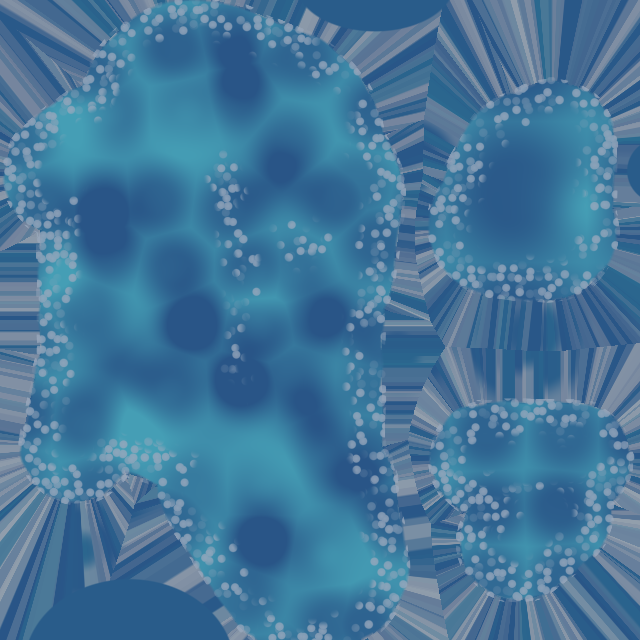
This background is drawn by a WebGL 1 fragment shader. Its source:

```glsl
precision highp float;
// Draws three teal cellular blobs rimmed with pale beads, surrounded by radiating stripes.
uniform vec2 u_resolution;

const vec3 DEEP = vec3(0.16, 0.335, 0.53);
const vec3 TEAL = vec3(0.27, 0.62, 0.71);
const vec3 BEAD = vec3(0.60, 0.66, 0.74);

float hash(vec2 p) {
  vec3 q = fract(p.xyx * vec3(0.1031, 0.1030, 0.0973));
  q += dot(q, q.yzx + 33.33);
  return fract((q.x + q.y) * q.z);
}

vec2 hash2(vec2 p) {
  return vec2(hash(p), hash(p + 57.3));
}

float noise(vec2 p) {
  vec2 i = floor(p), f = fract(p);
  f = f * f * (3.0 - 2.0 * f);
  return mix(mix(hash(i), hash(i + vec2(1, 0)), f.x),
             mix(hash(i + vec2(0, 1)), hash(i + vec2(1, 1)), f.x), f.y);
}

// Keeps the nearer of a surface hit and a capsule: x is distance, yz the closest rim point.
vec3 join(vec3 best, vec2 p, vec2 a, vec2 b, float r) {
  vec2 ab = b - a;
  vec2 c = a + ab * clamp(dot(p - a, ab) / max(dot(ab, ab), 1e-5), 0.0, 1.0);
  float len = max(length(p - c), 1e-5);
  return len - r < best.x ? vec3(len - r, c + (p - c) / len * r) : best;
}

vec3 largeBlob(vec2 p) {
  vec3 s = join(vec3(9.0), p, vec2(0.313, 0.805), vec2(0.404, 0.766), 0.195);
  s = join(s, p, vec2(0.106, 0.728), vec2(0.165, 0.775), 0.098);
  s = join(s, p, vec2(0.475, 0.695), vec2(0.462, 0.590), 0.154);
  s = join(s, p, vec2(0.462, 0.610), vec2(0.462, 0.167), 0.135);
  s = join(s, p, vec2(0.390, 0.258), vec2(0.482, 0.115), 0.143);
  s = join(s, p, vec2(0.485, 0.230), vec2(0.502, 0.115), 0.133);
  s = join(s, p, vec2(0.234, 0.674), vec2(0.234, 0.430), 0.171);
  s = join(s, p, vec2(0.120, 0.303), vec2(0.142, 0.410), 0.086);
  return join(s, p, vec2(0.247, 0.375), vec2(0.326, 0.349), 0.124);
}

vec3 upperBlob(vec2 p) {
  vec3 s = join(vec3(9.0), p, vec2(0.862, 0.775), vec2(0.860, 0.690), 0.098);
  s = join(s, p, vec2(0.807, 0.705), vec2(0.830, 0.745), 0.112);
  return join(s, p, vec2(0.781, 0.648), vec2(0.853, 0.640), 0.109);
}

vec3 lowerBlob(vec2 p) {
  vec3 s = join(vec3(9.0), p, vec2(0.764, 0.282), vec2(0.896, 0.282), 0.089);
  return join(s, p, vec2(0.810, 0.155), vec2(0.862, 0.200), 0.092);
}

// Soft dark discs on a jittered grid; bright seams remain between them.
float darkCells(vec2 p, float jitter) {
  float dark = 0.0;
  for (int y = -1; y <= 1; y++)
    for (int x = -1; x <= 1; x++) {
      vec2 id = floor(p) + vec2(x, y);
      float d = length(id + 0.5 + jitter * (hash2(id + 40.0) - 0.5) - p);
      float strength = 1.0 - 0.75 * jitter * hash(id + 91.0);
      dark = max(dark, strength * (1.0 - smoothstep(0.18, 0.76, d)));
    }
  return dark;
}

vec3 stripeColor(float i, float seed, float shade) {
  vec2 h = hash2(vec2(i + 200.0, seed));
  vec3 blue = mix(DEEP, vec3(0.17, 0.43, 0.57), h.y * h.y);
  vec3 pale = mix(vec3(0.42, 0.49, 0.60), vec3(0.58, 0.63, 0.68), h.y);
  return mix(blue, pale, smoothstep(-0.05, 0.05, h.x - shade));
}

vec3 stripes(float s, float seed, float shade) {
  float i = floor(s);
  return mix(stripeColor(i, seed, shade), stripeColor(i + 1.0, seed, shade),
             smoothstep(0.88, 1.0, s - i));
}

float glow(vec2 p, vec2 c, float r) {
  return exp(-dot(p - c, p - c) / (r * r));
}

float beads(vec2 p, float density, float seed) {
  float cover = 0.0;
  for (int y = -1; y <= 1; y++)
    for (int x = -1; x <= 1; x++) {
      vec2 id = floor(p) + vec2(x, y);
      vec2 h = hash2(id + seed);
      float d = length(id + 0.1 + 0.8 * hash2(id + seed + 19.0) - p);
      float shown = smoothstep(h.x - 0.12, h.x + 0.12, density - 0.13);
      float disc = (1.0 - smoothstep(0.29, 0.43, d)) * (1.0 - d * 0.4);
      cover = max(cover, disc * shown * (0.25 + 0.75 * smoothstep(0.1, 0.5, h.y)));
    }
  return cover;
}

void main() {
  vec2 p = gl_FragCoord.xy / u_resolution;

  // Choose the closest blob with its centre, cell layout and stripe count.
  vec3 s = largeBlob(p), b = upperBlob(p), c = lowerBlob(p);
  vec2 centre = vec2(0.33, 0.5), grid = p / 0.108;
  float jitter = 0.7, count = 24.0, seed = 3.0;
  if (b.x < s.x) {
    s = b; centre = vec2(0.807, 0.70); grid = (p - centre) / 0.22 + 0.5;
    jitter = 0.0; count = 9.0; seed = 17.0;
  }
  if (c.x < s.x) {
    s = c; centre = vec2(0.820, 0.264); grid = (p - centre) / 0.115;
    jitter = 0.1; count = 9.0; seed = 29.0;
  }

  // Stripes follow the rim position and its normal, so they fan out from every bulge.
  vec2 spoke = s.yz - centre, normal = p - s.yz;
  float turn = atan(dot(normal, vec2(0.8, 0.6)), dot(normal, vec2(0.6, -0.8)));
  float along = atan(spoke.y, spoke.x) * count + turn * 8.0;
  along += 0.9 * noise(vec2(along * 0.9 + 90.0, seed));
  float shade = 0.5 + 0.4 * (glow(p, vec2(0.64, 0.74), 0.07) + glow(p, vec2(0.82, 0.48), 0.09)
              + glow(p, vec2(0.62, 0.46), 0.06) + glow(p, vec2(0.13, 0.14), 0.07));
  vec3 color = mix(stripes(along * 0.75, seed, shade), stripes(along * 1.9, seed + 5.0, shade), 0.33);

  // Flat rounded patches at the canvas borders.
  float patches = min(length((p - vec2(0.586, 1.026)) / vec2(1.65, 1.0)) - 0.075,
                      length((p - vec2(0.202, -0.042)) / vec2(1.2, 1.0)) - 0.137);
  patches = min(patches, length(p - vec2(1.03, 0.733)) - 0.05);
  color = mix(vec3(0.16, 0.36, 0.54), color, smoothstep(-0.0015, 0.0015, patches));

  // Body: soft cells, then broad bright hollows and dark pools.
  float light = 0.80 - 0.66 * darkCells(grid, jitter) + 0.25 * (noise(p * 9.0) - 0.5);
  light += 0.45 * (glow(p, vec2(0.29, 0.80), 0.06) + glow(p, vec2(0.43, 0.25), 0.06)
         + glow(p, vec2(0.52, 0.13), 0.05) + glow(p, vec2(0.40, 0.53), 0.05)
         + glow(p, vec2(0.14, 0.82), 0.05) + glow(p, vec2(0.21, 0.34), 0.06)
         + glow(p, vec2(0.91, 0.68), 0.05) + glow(p, vec2(0.10, 0.565), 0.04));
  light -= 0.75 * (glow(p, vec2(0.155, 0.65), 0.055) + glow(p, vec2(0.19, 0.425), 0.055)
         + glow(p, vec2(0.295, 0.485), 0.05) + glow(p, vec2(0.435, 0.72), 0.052)
         + glow(p, vec2(0.52, 0.505), 0.05) + glow(p, vec2(0.485, 0.355), 0.05)
         + glow(p, vec2(0.555, 0.245), 0.05) + glow(p, vec2(0.378, 0.89), 0.05)
         + glow(p, vec2(0.41, 0.165), 0.055) + glow(p, vec2(0.37, 0.41), 0.045));
  vec3 body = mix(DEEP, TEAL, clamp(light, 0.0, 1.0));
  float edge = s.x + 0.008 * (noise(p * 28.0) - 0.5);
  color = mix(color, body, 1.0 - smoothstep(-0.003, 0.003, edge));

  // Beads crowd the rim, an inner streak and one small cluster.
  float streak = join(vec3(9.0), p, vec2(0.345, 0.74), vec2(0.40, 0.52), 0.0).x;
  float density = 1.0 - smoothstep(0.02, 0.08, -s.x);
  density = max(density, 0.7 * (1.0 - smoothstep(0.0, 0.04, streak)));
  density = max(density, 0.9 * glow(p, vec2(0.475, 0.625), 0.035));
  density *= (0.4 + 0.7 * noise(p * 13.0 + 8.0)) * (1.0 - smoothstep(0.003, 0.008, s.x));
  float cover = max(beads(p / 0.0185, density, 7.0), beads(p / 0.0175 + 0.4, density, 131.0));
  gl_FragColor = vec4(mix(color, BEAD, 0.85 * cover), 1.0);
}
```
